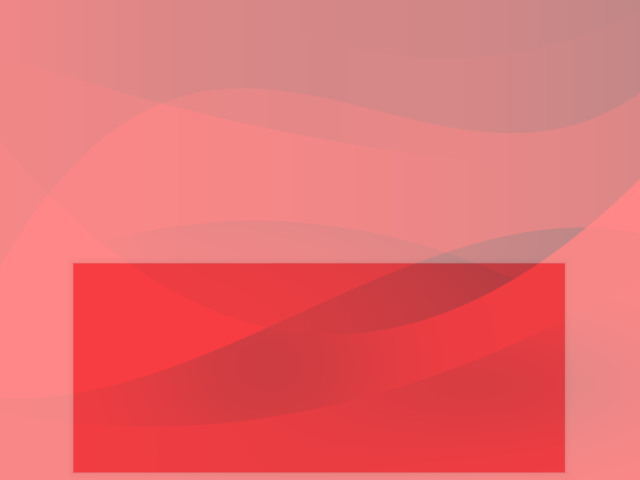
A WebGL 1 fragment shader for this background:

```glsl
precision highp float;
// Pale rose backdrop of overlapping translucent waves with a red panel on top.
// Each wave edge is a cubic Bezier height curve; the layers add up to a shade
// that dims the red channel only, and the panel replaces green and blue.

uniform vec2 u_resolution;

// Height at x of a Bezier curve with evenly spaced control points.
float wave(float x, float a, float b, float c, float d) {
  float s = 1.0 - x;
  return a * s * s * s + 3.0 * b * s * s * x + 3.0 * c * s * x * x + d * x * x * x;
}

// Smooth coverage of the positive side of an edge.
float cover(float distanceToEdge) {
  float soft = 0.8 / u_resolution.y;
  return smoothstep(-soft, soft, distanceToEdge);
}

float bump(float x, float center, float width) {
  float t = (x - center) / width;
  return exp(-t * t);
}

void main() {
  vec2 uv = gl_FragCoord.xy / u_resolution;
  float x = uv.x;
  float y = uv.y;

  // Wave layers, from the top of the canvas down.
  float crest = cover(y - 0.878 - 1.1 * (x - 0.7) * (x - 0.7));
  float slope = cover(y - wave(x, 0.887, 0.734, 0.653, 0.642));
  float arch = cover(y - wave(x, 0.444, 1.219, 0.491, 0.807));
  float bowl = cover(y - wave(x, 0.705, 0.177, 0.189, 0.627));
  float hillDepth = wave(x, 0.420, 0.620, 0.569, 0.271) - y;
  float swell = cover(wave(x, 0.172, 0.144, 0.606, 0.514) - y);
  float floorLayer = cover(wave(x, 0.141, 0.054, 0.160, 0.418) - y);

  // Upper shading deepens toward the right.
  float shade = bowl * (0.02 + 0.12 * x * x);
  shade += arch * (0.04 + 0.05 * x);
  shade += slope * 0.055 * smoothstep(-0.05, 0.3, x) * (1.0 - smoothstep(0.42, 0.78, x));
  shade += crest * 0.015 * smoothstep(0.45, 0.65, x);
  shade += cover(hillDepth) * bowl * 0.055 * smoothstep(0.1, 0.35, x)
         * exp(-max(hillDepth, 0.0) * 9.0);

  // Lower shading pools around the middle and the right.
  float pool = 0.03 + 0.14 * bump(x, 0.42, 0.2) * bump(y, 0.24, 0.22);
  shade += swell * (1.0 - floorLayer) * mix(pool, 0.04 + 0.1 * x, bowl);
  shade += floorLayer * (0.02 + 0.03 * bump(x, 0.45, 0.25)
         + 0.1 * bump(x, 0.76, 0.25) * bump(y, 0.2, 0.13));

  vec3 color = vec3(1.0 - shade, 0.53, 0.53);

  // Red panel with a narrow soft shadow.
  vec2 aspect = vec2(u_resolution.x / u_resolution.y, 1.0);
  vec2 q = (abs(uv - vec2(0.4987, 0.2335)) - vec2(0.3841, 0.2179)) * aspect;
  float panel = length(max(q, 0.0)) + min(max(q.x, q.y), 0.0);
  color *= 1.0 - 0.06 * exp(-max(panel, 0.0) * 180.0);
  color = mix(color, vec3(0.97 * (1.0 - shade), 0.24, 0.26), cover(-panel));

  gl_FragColor = vec4(color, 1.0);
}
```
